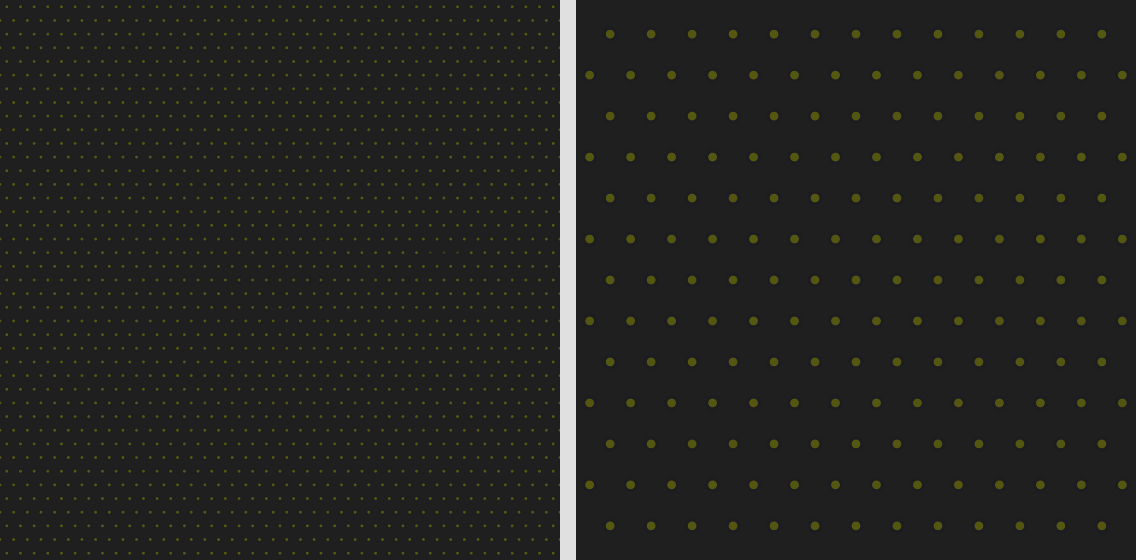
Left, the full canvas; right, a detail of the centre.
This pattern is drawn by a Shadertoy shader. Its source:

```glsl
float hash(vec2 p) {
    return fract(sin(dot(p, vec2(127.1, 311.7))) * 4375.85);
}

void mainImage(out vec4 fragColor, in vec2 fragCoord) {
    const float REPEATS = 41.0;
    vec2 p = fragCoord / iResolution.xy * REPEATS;
    float pixel = REPEATS / iResolution.y;

    // Staggered lattice: odd rows shift by half a step
    float shift = 0.5 * mod(floor(p.y), 2.0);
    vec2 local = fract(p + vec2(shift, 0.0)) - 0.5;
    vec2 center = p - local;
    float dist = length(local);

    // Slight tone variation and a short worn run of dots
    float strength = 0.97 + 0.06 * hash(floor(center * 2.0 + 0.5));
    vec2 fromWear = abs(center - vec2(32.5, 22.5));
    if (fromWear.x < 1.25 && fromWear.y < 0.5) strength *= 0.5;

    // Soft dark rim under an olive dot
    vec3 ground = vec3(0.12);
    vec3 rim = vec3(0.11, 0.11, 0.13);
    vec3 olive = vec3(0.33, 0.34, 0.065);
    float edge = 0.6 * pixel;
    float rimMask = 1.0 - smoothstep(0.18 - edge, 0.18 + edge, dist);
    float dotMask = 1.0 - smoothstep(0.106 - edge, 0.106 + edge, dist);

    vec3 color = mix(ground, rim, rimMask);
    color = mix(color, olive, dotMask * strength);
    fragColor = vec4(color, 1.0);
}
```
